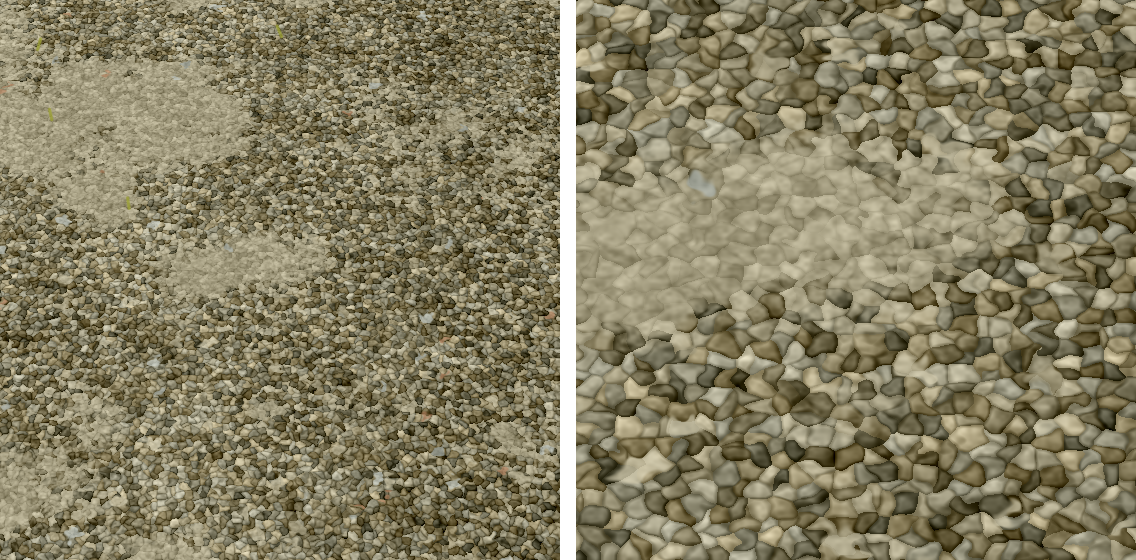
Left, the full canvas; right, a detail of the centre.
Give the GLSL for this texture, as a three.js fragment shader.

```glsl
// Weathered gravel ground seen at a slant: Voronoi grains with dark gaps,
// pale dusty patches that thin out to the right, scattered larger stones
// and a few green blades. A perspective warp flattens the far (upper) grains.

#define GRAIN_FREQ 72.0
#define STONE_FREQ 27.0
#define STONE_SHARE 0.13
#define BLADE_SHARE 0.06
#define GROUND_TONE 0.59
#define DUST_TONE 0.67
#define GRAIN_CONTRAST 0.38
#define GAP_DEPTH 0.19
#define FORESHORTEN 0.3
#define EARTH_TINT vec3(0.012, -0.016, -0.128)

varying vec2 vUv;

float hash(vec2 p) {
  return fract(sin(dot(p, vec2(127.1, 311.7))) * 43758.5453);
}

vec2 hash2(vec2 p) {
  return vec2(hash(p), hash(p + 37.3));
}

float noise(vec2 p) {
  vec2 i = floor(p);
  vec2 f = fract(p);
  f = f * f * (3.0 - 2.0 * f);
  float low = mix(hash(i), hash(i + vec2(1.0, 0.0)), f.x);
  float high = mix(hash(i + vec2(0.0, 1.0)), hash(i + 1.0), f.x);
  return mix(low, high, f.y);
}

float fbm(vec2 p) {
  float sum = 0.0;
  float amp = 0.53;
  for (int i = 0; i < 4; i++) {
    sum += amp * noise(p);
    p = mat2(0.8, 0.6, -0.6, 0.8) * p * 2.1 + 7.7;
    amp *= 0.5;
  }
  return sum;
}

// Nearest cell: x = distance to the border, y = cell hash, zw = offset from its centre
vec4 cells(vec2 p) {
  vec2 base = floor(p);
  vec2 nearest = vec2(0.0);
  float d1 = 9.0;
  float d2 = 9.0;
  float id = 0.0;
  for (int y = -1; y <= 1; y++) {
    for (int x = -1; x <= 1; x++) {
      vec2 cell = base + vec2(float(x), float(y));
      vec2 offset = p - cell - hash2(cell);
      float d = length(offset);
      if (d < d1) {
        d2 = d1;
        d1 = d;
        nearest = offset;
        id = hash(cell + 11.9);
      } else {
        d2 = min(d2, d);
      }
    }
  }
  return vec4(d2 - d1, id, nearest);
}

// Thin leaning blade in a few cells of a coarse grid
float blade(vec2 uv) {
  vec2 p = uv * 7.0;
  vec2 cell = floor(p);
  vec2 local = fract(p) - 0.3 - 0.4 * hash2(cell);
  vec2 tip = vec2(0.12 * hash(cell + 5.1) - 0.06, 0.13);
  float along = clamp(dot(local, tip) / dot(tip, tip), 0.0, 1.0);
  float shape = 1.0 - smoothstep(0.008, 0.03, length(local - tip * along));
  return shape * step(hash(cell + 2.7), BLADE_SHARE);
}

void main() {
  // Ground plane coordinates
  vec2 ground = vec2(vUv.x - 0.5, 1.1 * vUv.y) / (1.0 - FORESHORTEN * vUv.y) + 3.0;
  vec2 rough = vec2(noise(ground * 95.0), noise(ground * 95.0 + 19.0)) - 0.5;
  float fine = 0.6 * noise(ground * 140.0) + 0.4 * noise(ground * 260.0) - 0.5;

  // Small grains: own tone, lit from the upper left, dark gaps between
  vec4 grain = cells(ground * GRAIN_FREQ + 0.7 * rough);
  float gap = 1.0 - smoothstep(0.0, 0.45, grain.x);
  float tone = GROUND_TONE + GRAIN_CONTRAST * (grain.y - 0.5) - GAP_DEPTH * gap;
  tone += 0.13 * dot(grain.zw, vec2(-0.6, 0.8)) + 0.27 * fine;
  tone += 0.16 * (fbm(ground * 9.0) - 0.5) - 0.06 * smoothstep(0.3, 1.0, vUv.x);

  // Dust fills the gaps, mostly on the left, except in one damp hollow
  vec2 hollow = (vUv - vec2(0.12, 0.4)) / vec2(0.22, 0.07);
  float damp = exp(-dot(hollow, hollow));
  float cover = fbm(ground * vec2(4.6, 5.4)) + 0.3 * (0.42 - vUv.x) - 0.22 * damp;
  float dust = smoothstep(0.5, 0.66, cover + 0.13 * (grain.y - 0.5) + 0.1 * fine);
  float dusty = DUST_TONE + 0.26 * (tone - GROUND_TONE) + 0.16 * fine;
  tone = mix(tone - 0.05 * damp, dusty, 0.88 * dust);

  // Slight warm and cool shifts from grain to grain
  float warmth = fract(grain.y * 17.0) - 0.5;
  vec3 color = tone + EARTH_TINT + warmth * vec3(0.04, 0.0, -0.06) * (1.0 - dust);

  // Scattered larger stones, pale, some bluish or rusty
  vec4 stone = cells(ground * STONE_FREQ + 0.6 * rough);
  float kind = stone.y / STONE_SHARE;
  float radius = 0.2 + 0.18 * fract(kind * 7.0);
  float body = 1.0 - smoothstep(radius - 0.09, radius + 0.07, length(stone.zw));
  body *= step(kind, 1.0) * smoothstep(0.0, 0.15, stone.x);
  vec3 stoneColor = 0.64 + 0.15 * fract(kind * 13.0) + EARTH_TINT + 0.16 * fine;
  stoneColor += smoothstep(0.75, 0.85, kind) * vec3(-0.05, 0.0, 0.08);
  stoneColor += step(kind, 0.04) * vec3(0.0, -0.14, -0.16);
  color = mix(color, stoneColor, 0.8 * body);

  color = mix(color, vec3(0.6, 0.62, 0.18), 0.75 * blade(vUv));
  gl_FragColor = vec4(clamp(color, 0.0, 1.0), 1.0);
}
```
